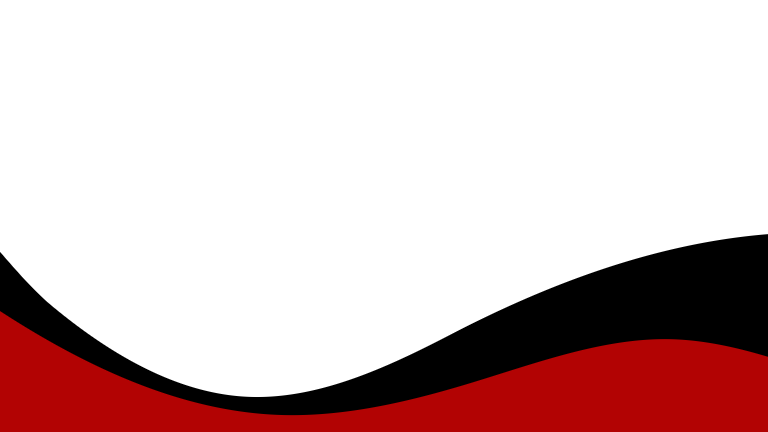
A Shadertoy shader for this background:

```glsl
// Draws a white backdrop with a black and a red wave sweeping along the bottom.

// Cubic through two knots, each given as (x, height, slope)
float span(float x, vec3 a, vec3 b) {
    float w = b.x - a.x;
    float t = (x - a.x) / w;
    float s = 1.0 - t;
    return s * s * ((1.0 + 2.0 * t) * a.y + t * w * a.z)
         + t * t * ((1.0 + 2.0 * s) * b.y - s * w * b.z);
}

// Smooth curve through five knots
float wave(float x, vec3 knots[5]) {
    int i = 0;
    while (i < 3 && x > knots[i + 1].x) i++;
    return span(x, knots[i], knots[i + 1]);
}

// Coverage below a crest, softened over about one pixel
float below(float y, float crest) {
    float d = y - crest;
    return clamp(0.5 - d / length(vec2(dFdx(d), dFdy(d))), 0.0, 1.0);
}

void mainImage(out vec4 fragColor, in vec2 fragCoord) {
    // Canvas height is 1, width is 16/9
    vec2 p = fragCoord / iResolution.xy * vec2(16.0 / 9.0, 1.0);

    // Wave crests
    float blackCrest = wave(p.x, vec3[5](
        vec3(0.0, 0.417, -1.15), vec3(0.120, 0.292, -0.83),
        vec3(0.595, 0.081, 0.0), vec3(1.042, 0.225, 0.52),
        vec3(1.778, 0.458, 0.08)));
    float redCrest = wave(p.x, vec3[5](
        vec3(0.0, 0.280, -0.65), vec3(0.676, 0.039, 0.0),
        vec3(1.111, 0.120, 0.31), vec3(1.539, 0.215, 0.0),
        vec3(1.778, 0.174, -0.30)));

    // Layers from back to front
    vec3 color = vec3(1.0);
    color = mix(color, vec3(0.0), below(p.y, blackCrest));
    color = mix(color, vec3(0.70, 0.01, 0.01), below(p.y, redCrest));
    fragColor = vec4(color, 1.0);
}
```
